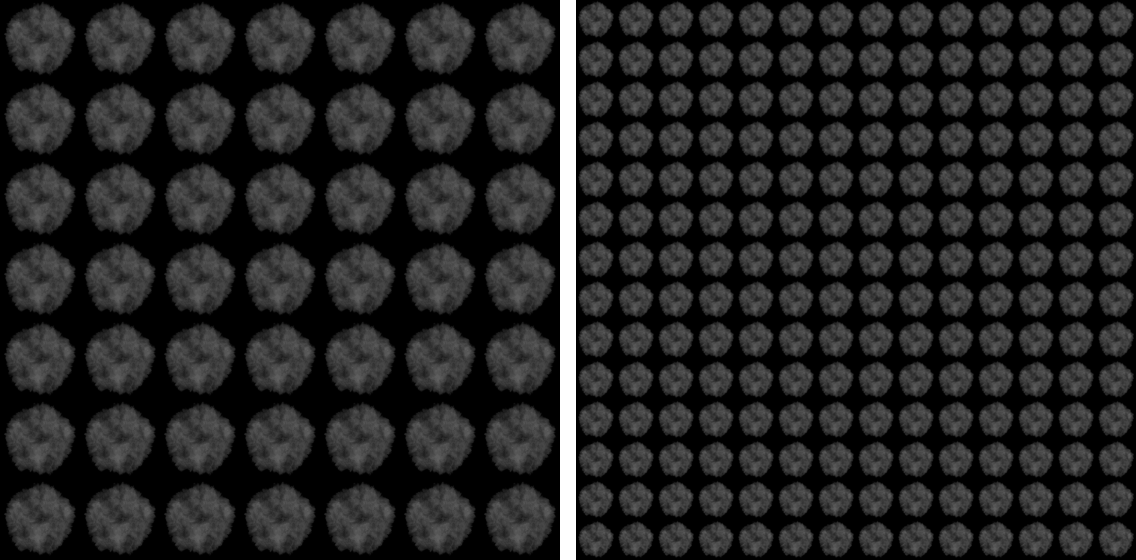
Left, the tile; right, the same tile 2 across and 2 down.
A Shadertoy shader for this pattern:

```glsl
// Seven by seven grid of identical ragged grey smoke puffs on black.

const float REPEATS = 7.0;
const float PUFF_RADIUS = 0.428;
const float TAU = 6.2831853;

float hash(vec2 p) {
    return fract(sin(dot(p, vec2(127.1, 311.7))) * 43758.5453);
}

float valueNoise(vec2 p) {
    vec2 i = floor(p);
    vec2 f = fract(p);
    f = f * f * (3.0 - 2.0 * f);
    float low = mix(hash(i), hash(i + vec2(1.0, 0.0)), f.x);
    float high = mix(hash(i + vec2(0.0, 1.0)), hash(i + vec2(1.0, 1.0)), f.x);
    return mix(low, high, f.y);
}

// Layered noise centred on zero, roughly -0.5 to 0.5.
float fbm(vec2 p, int octaves) {
    float sum = 0.0;
    float total = 0.0;
    float amplitude = 1.0;
    mat2 turn = mat2(0.8, 0.6, -0.6, 0.8);
    for (int i = 0; i < octaves; i++) {
        sum += amplitude * (valueNoise(p) - 0.5);
        total += amplitude;
        amplitude *= 0.6;
        p = turn * p * 2.0 + 17.3;
    }
    return sum / total;
}

// Signed distance to a five-lobed puff with a frayed rim.
float puffDistance(vec2 p, float radius) {
    float angle = atan(p.y, p.x);
    float lobes = 0.014 * cos(5.0 * angle - 0.06 * TAU);
    float clumps = 0.075 * fbm(p * 13.0 + 4.0, 3);
    vec2 direction = p / max(length(p), 0.001);
    float fringe = 0.045 * fbm(direction * 13.0 + p * 4.0, 2);
    return length(p) - radius - lobes - clumps - fringe;
}

float softSpot(vec2 p, vec2 centre, float size) {
    vec2 q = (p - centre) / size;
    return exp(-dot(q, q));
}

// Broad light and dark hollows: centre in xy, signed strength in z.
float hollows(vec2 p) {
    const vec3 spots[8] = vec3[8](
        vec3(0.03, -0.01, -0.10), vec3(-0.25, -0.14, -0.08),
        vec3(0.16, -0.29, -0.10), vec3(-0.16, 0.27, -0.06),
        vec3(0.02, 0.19, 0.06), vec3(-0.28, 0.13, 0.06),
        vec3(-0.04, -0.20, 0.07), vec3(0.35, 0.10, 0.06));
    float sum = 0.0;
    for (int i = 0; i < 8; i++) {
        sum += spots[i].z * softSpot(p, spots[i].xy, 0.095);
    }
    return sum;
}

float puffShade(vec2 p, float depth) {
    vec2 warp = vec2(fbm(p * 9.0 + 31.0, 2), fbm(p * 9.0 + 57.0, 2));
    float body = 0.255 + hollows(p + 0.10 * warp);
    body += 0.30 * fbm(p * 11.0 + warp, 4);
    body += 0.07 * fbm(p * 30.0 + 9.0, 2);
    return clamp(body, 0.10, 0.37) * mix(0.55, 1.0, smoothstep(0.0, 0.09, depth));
}

void mainImage(out vec4 fragColor, in vec2 fragCoord) {
    vec2 uv = fragCoord / iResolution.xy;
    vec2 cell = fract(uv * REPEATS) - 0.5;

    // Shift the puff slightly above the middle of its cell.
    vec2 p = cell - vec2(-0.005, 0.012);
    float d = puffDistance(p, PUFF_RADIUS);

    // Feathered rim, at least a pixel wide.
    float feather = max(0.018, REPEATS / iResolution.y);
    float coverage = 1.0 - smoothstep(-feather, feather, d);
    fragColor = vec4(vec3(puffShade(p, -d) * coverage), 1.0);
}
```
